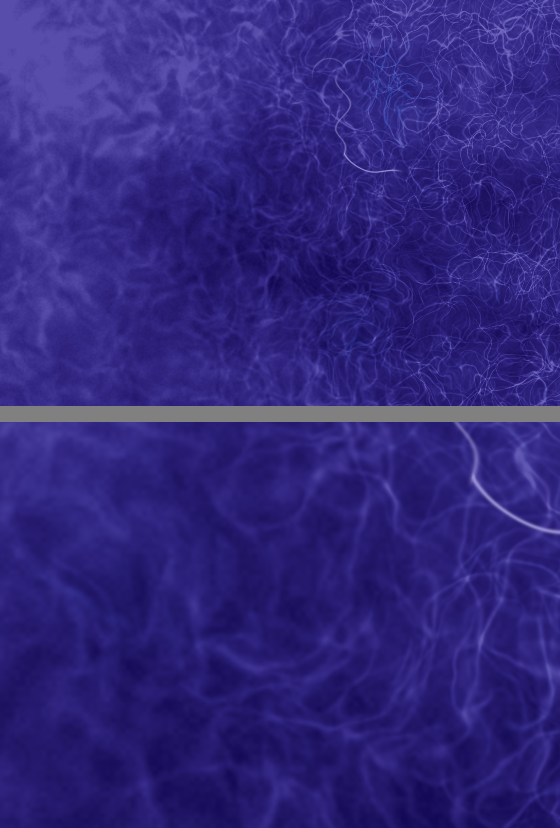
Top, the full canvas; bottom, a detail of the centre.
Give the GLSL for this texture, as a WebGL 1 fragment shader.

```glsl
precision highp float;
// Violet felted wool seen close up: a soft cloudy base under curling fibres.
// Fibres are warped random arcs in rotated cell layers; focus sharpens
// from the left to the right, and one pale stray thread lies on top.
uniform vec2 u_resolution;

const vec3 SHADOW = vec3(0.125, 0.082, 0.395);
const vec3 WOOL = vec3(0.315, 0.272, 0.635);
const vec3 MID_SHIFT = vec3(-0.012, -0.016, 0.014);
const vec3 PALE = vec3(0.64, 0.61, 0.86);
const vec3 BLUE = vec3(0.17, 0.31, 0.72);
const int LAYERS = 12;

vec2 hash2(vec2 p) {
  vec3 q = fract(p.xyx * vec3(0.1031, 0.1030, 0.0973));
  q += dot(q, q.yzx + 33.33);
  return fract((q.xx + q.yz) * q.zy);
}

vec2 noise2(vec2 p) {
  vec2 i = floor(p), f = fract(p);
  f = f * f * (3.0 - 2.0 * f);
  return mix(mix(hash2(i), hash2(i + vec2(1.0, 0.0)), f.x),
             mix(hash2(i + vec2(0.0, 1.0)), hash2(i + 1.0), f.x), f.y);
}

float fbm(vec2 p) {
  float sum = 0.0, amp = 0.5;
  for (int i = 0; i < 4; i++) {
    sum += amp * noise2(p).x;
    p = mat2(1.6, 1.2, -1.2, 1.6) * p + 7.3;
    amp *= 0.5;
  }
  return sum;
}

float blob(vec2 p, vec2 centre, float radius) {
  vec2 d = (p - centre) / radius;
  return exp(-dot(d, d));
}

float line(float dist, float width) {
  return exp(-dist * dist / (width * width));
}

// One layer of random arcs: x is brightness, y is the share of blue fibres.
vec2 arcs(vec2 p, float width) {
  vec2 cell = floor(p), sum = vec2(0.0);
  for (int j = -1; j <= 1; j++) {
    for (int i = -1; i <= 1; i++) {
      vec2 id = cell + vec2(float(i), float(j));
      vec2 shape = hash2(id + 41.7);
      vec2 look = hash2(id + 97.1);
      vec2 d = p - id - hash2(id);
      float len = length(d);
      float turn = 6.2832 * look.x;
      float facing = dot(d / max(len, 0.001), vec2(cos(turn), sin(turn)));
      float reach = mix(-0.6, 0.5, shape.y);
      float ink = line(len - mix(0.3, 0.8, shape.x), width);
      ink *= smoothstep(reach, reach + 0.4, facing);
      ink *= 1.0 - smoothstep(0.82, 1.0, len);
      ink *= 0.25 + look.y * look.y;
      sum += ink * vec2(1.0, step(0.7, fract(look.x * 7.0)));
    }
  }
  return sum;
}

vec2 fibres(vec2 p, float width, float finest) {
  vec2 sum = vec2(0.0);
  for (int k = 0; k < LAYERS; k++) {
    float n = float(k);
    float size = 0.045 + 0.008 * n;
    float a = 1.7 * n + 0.4;
    vec2 q = mat2(cos(a), sin(a), -sin(a), cos(a)) * p / size;
    q.y *= 0.68;
    sum += arcs(q + 17.0 * n + 50.0, 0.85 * width / size);
  }
  return sum * pow(finest / width, 0.8);
}

// Wavy upright strand, a small loop above it and a tail easing to the right.
float strayThread(vec2 p, float width) {
  float bend = 0.845 + 0.018 * sin(52.0 * p.y + 0.6) * smoothstep(0.6, 0.68, p.y);
  float span = smoothstep(0.612, 0.622, p.y) * (1.0 - smoothstep(0.79, 0.83, p.y));
  float strand = line((p.x - bend) * 0.8, width) * span;
  vec2 d = p - vec2(0.812, 0.813);
  float loop = line(length(d) - 0.043, width) * smoothstep(-0.02, 0.02, d.y);
  float fall = 0.042 * exp(-max(p.x - 0.848, 0.0) / 0.024);
  float drop = p.y - 0.577 - fall - 0.003 * sin(60.0 * p.x);
  float tail = line(drop / sqrt(1.0 + fall * fall * 1700.0), width);
  tail *= smoothstep(0.846, 0.85, p.x) * (1.0 - smoothstep(0.96, 1.0, p.x));
  return 0.6 * strand + 0.35 * loop + tail;
}

void main() {
  vec2 p = gl_FragCoord.xy / u_resolution.y;
  vec2 uv = gl_FragCoord.xy / u_resolution;

  // Focus and kinks in the fibres
  float focus = smoothstep(0.2, 0.8, uv.x + 0.12 * (uv.y - 0.5));
  float finest = max(0.0017, 0.65 / u_resolution.y);
  float width = mix(0.011, finest, pow(focus, 0.6));
  vec2 warped = p + 0.055 * (noise2(p * 8.0) - 0.5) + 0.022 * (noise2(p * 25.0 + 9.0) - 0.5);
  warped += 0.006 * (noise2(p * 70.0 + 4.0) - 0.5);

  // Broad light and hollows
  float tone = 0.41 + 0.48 * smoothstep(0.4, 1.0, uv.y) * (1.0 - 0.5 * uv.x);
  tone += 0.22 * (1.0 - smoothstep(0.0, 0.28, uv.x));
  tone -= 0.2 * blob(p, vec2(0.45, 0.46), 0.18) + 0.24 * blob(p, vec2(0.77, 0.26), 0.18);
  tone -= 0.22 * blob(p, vec2(0.72, 0.6), 0.16) + 0.2 * blob(p, vec2(1.18, 0.42), 0.18);
  tone += 0.6 * (fbm(p * 6.0 + 3.0) - 0.47);
  tone += mix(0.35, 0.6, focus) * (fbm(warped * mix(13.0, 28.0, focus)) - 0.47);

  // Fibre mat, thinner in the hollows, and a faint grain
  vec2 mat = fibres(warped, width, finest);
  tone += mat.x * (0.42 + 0.22 * clamp(tone, 0.0, 1.0)) - 0.2;
  tone += 0.13 * (noise2(p * 230.0).x - 0.5);
  float shade = clamp(tone, -0.25, 1.15);
  vec3 color = mix(SHADOW, WOOL, shade);
  color += MID_SHIFT * 4.0 * max(shade * (1.0 - shade), 0.0);
  color = mix(color, PALE, 0.42 * focus * clamp(tone - 0.85, 0.0, 1.0));

  // Blue wisps and the stray thread
  float wisps = blob(p, vec2(0.96, 0.77), 0.1) + 0.5 * blob(p, vec2(0.56, 0.56), 0.07);
  wisps += 0.5 * blob(p, vec2(0.87, 0.18), 0.06) + 0.1 * focus;
  color = mix(color, BLUE, clamp(wisps * (0.08 + 0.6 * mat.y), 0.0, 0.5));
  color = mix(color, PALE, 0.85 * clamp(strayThread(p, finest * 1.1), 0.0, 1.0));
  gl_FragColor = vec4(color, 1.0);
}
```
